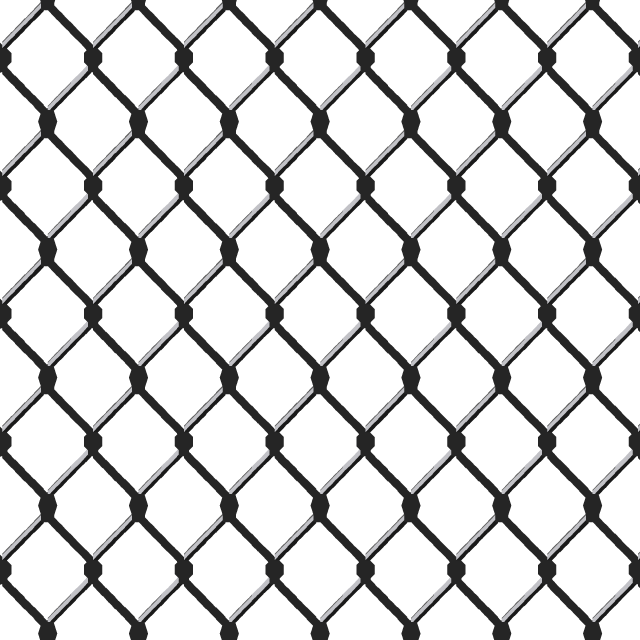
This pattern is drawn by a three.js fragment shader. Its source:

```glsl
#define CELL vec2(141.9, 200.0)   // repeat size, in thousandths of the canvas
#define ORIGIN vec2(74.5, 10.0)   // centre of the first long knot
#define WIRE_HALF 6.4             // half thickness of a wire
#define WIRE_SLOPE 1.02
#define ROUGHNESS 0.9             // wobble of the wire edges
#define SAMPLES 4
#define PAPER vec3(1.0)
#define IRON vec3(0.145)
#define SHADOW vec3(0.10)
#define SHINE vec3(0.76, 0.76, 0.78)
#define RIM vec3(0.37)

varying vec2 vUv;

float hash(vec2 p) {
  return fract(sin(dot(p, vec2(127.1, 311.7))) * 43758.55);
}

float box(vec2 p, vec2 halfSize) {
  vec2 d = abs(p) - halfSize;
  return max(d.x, d.y);
}

// Hexagonal knot with a wide neck below
float longKnot(vec2 p) {
  vec2 a = abs(p);
  float body = max(a.y - 18.0, a.x + 0.32 * a.y - 15.0);
  return min(body, box(p + vec2(0.0, 19.0), vec2(10.3, 7.0)));
}

// Octagonal knot with a slim neck below
float shortKnot(vec2 p) {
  vec2 a = abs(p);
  float body = max(box(p, vec2(14.3, 14.5)), a.x + a.y - 21.5);
  return min(body, box(p + vec2(0.0, 17.0), vec2(8.0, 6.0)));
}

// Signed distance across a slanted wire, repeated down the column
float acrossWire(vec2 p, float start, float slope) {
  float dy = p.y - start - slope * p.x;
  dy = mod(dy + 0.5 * CELL.y, CELL.y) - 0.5 * CELL.y;
  return dy * inversesqrt(1.0 + slope * slope);
}

vec3 fence(vec2 p) {
  vec2 halfCell = 0.5 * CELL;

  // Columns between knots; each odd one is shifted by half a cell
  float column = floor(p.x / halfCell.x);
  float odd = mod(column, 2.0);
  vec2 q = p - vec2(column * halfCell.x, odd * halfCell.y);
  float wobble = (hash(vec2(floor(q.x / 5.0), odd)) - 0.5) * ROUGHNESS;
  vec3 color = PAPER;

  // Rising wire: rim, shine and shadow side
  float rising = acrossWire(q, 16.0, WIRE_SLOPE);
  if (abs(rising) < WIRE_HALF + wobble) {
    float rimStart = WIRE_HALF - 1.5;
    bool rimmed = odd > 0.5 || q.x < 0.5 * halfCell.x;
    color = rising < -0.6 + wobble ? SHADOW : SHINE;
    if (rimmed && rising > rimStart) color = RIM;
  }

  // Falling wire
  float falling = acrossWire(q, -17.0, -WIRE_SLOPE);
  if (abs(falling) < WIRE_HALF + wobble) color = IRON;

  // Knots
  vec2 longCentre = mod(p + halfCell, CELL) - halfCell;
  vec2 shortCentre = mod(p, CELL) - halfCell;
  if (min(longKnot(longCentre), shortKnot(shortCentre)) < 0.0) color = IRON;
  return color;
}

void main() {
  // Average over the footprint to smooth the edges
  vec2 footprint = fwidth(vUv);
  vec3 sum = vec3(0.0);
  for (int i = 0; i < SAMPLES; i++) {
    for (int j = 0; j < SAMPLES; j++) {
      vec2 offset = (vec2(float(i), float(j)) + 0.5) / float(SAMPLES) - 0.5;
      sum += fence((vUv + offset * footprint) * 1000.0 - ORIGIN);
    }
  }
  gl_FragColor = vec4(sum / float(SAMPLES * SAMPLES), 1.0);
}
```
